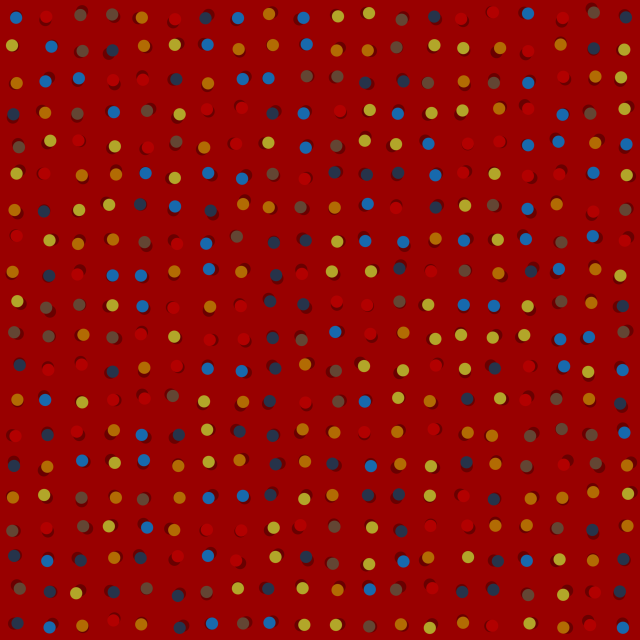
Write a three.js fragment shader that draws this pattern.

```glsl
varying vec2 vUv;

// Three random values per cell
vec3 hash3(vec2 cell, float seed) {
  vec3 p = fract(vec3(cell.xyx + seed) * vec3(0.1031, 0.1030, 0.0973));
  p += dot(p, p.yxz + 33.33);
  return fract((p.xxy + p.yzz) * p.zyx);
}

float disc(vec2 p, float radius, float soft) {
  return 1.0 - smoothstep(-soft, soft, length(p) - radius);
}

vec3 dotColor(float pick) {
  float i = floor(pick * 6.0);
  if (i < 1.0) return vec3(0.39, 0.27, 0.20); // brown
  if (i < 2.0) return vec3(0.70, 0.42, 0.01); // orange
  if (i < 3.0) return vec3(0.09, 0.41, 0.68); // blue
  if (i < 4.0) return vec3(0.15, 0.20, 0.29); // navy
  if (i < 5.0) return vec3(0.70, 0.65, 0.16); // yellow
  return vec3(0.70, 0.0, 0.0);                // bright red
}

void main() {
  // Grid of 20 by 20 cells
  vec2 grid = vUv * 20.0;
  vec2 cell = mod(floor(grid), 20.0);
  float soft = 0.7 * max(fwidth(grid.x), fwidth(grid.y));

  // Jittered dot and its shadow, both kept inside the cell
  vec3 rnd = hash3(cell, 7.0);
  vec2 p = fract(grid) - 0.5 - (rnd.xy - 0.5) * 0.26;
  vec2 shadowShift = (hash3(cell, 61.0).xy - 0.5) * 0.26;

  vec3 color = vec3(0.60, 0.0, 0.0);
  color = mix(color, vec3(0.41, 0.0, 0.0), disc(p - shadowShift, 0.19, soft));
  color = mix(color, dotColor(rnd.z), disc(p, 0.19, soft));
  gl_FragColor = vec4(color, 1.0);
}
```
